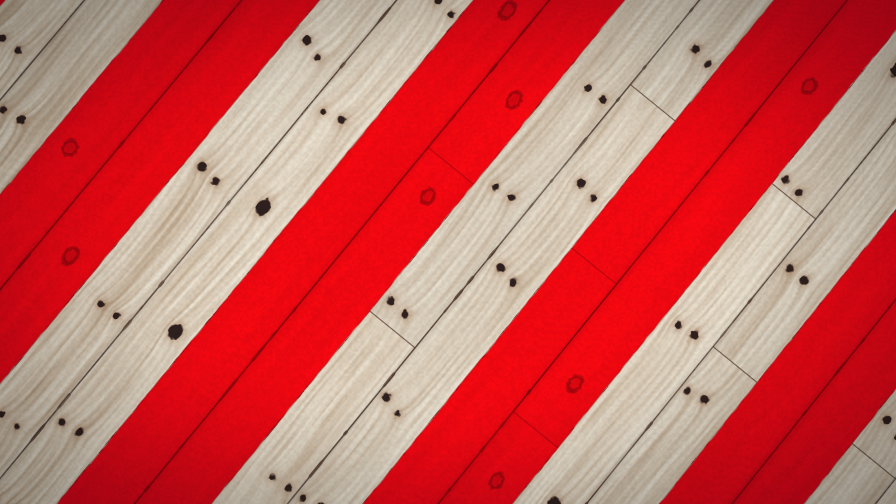
This texture is drawn by a WebGL 1 fragment shader. Its source:

```glsl
precision highp float;
// Diagonal timber planks in alternating red-painted and bare stripes, two planks each.
// A gently fanned stripe coordinate gives the planks; stretched noise gives the grain,
// and per-plank hashes place the knots and end joints. Lengths are in canvas heights.
uniform vec2 u_resolution;

const vec2 ALONG = vec2(0.631, 0.776);       // direction of the planks
const float PLANK_WIDTH = 0.116;
const float FIRST_EDGE_BOTTOM = -0.514;      // first red edge at the canvas foot
const float FIRST_EDGE_TOP = 0.324;          // and at its head
const float STRIPE_STEP_BOTTOM = 0.3183;
const float STRIPE_STEP_TOP = 0.3125;
const float STRIPE_SHRINK = 0.00243;         // stripes narrow slightly rightward
const float SEAM_HALF = 0.0014;
const float JOINT_HALF = 0.0011;
const float FIRST_JOINTED_PLANK = 4.5;
const float KNOT_RADIUS = 0.0085;
const float KNOT_GAP = 0.019;                // half the distance in a pair

const vec3 RED_CENTRE = vec3(0.96, 0.03, 0.065);
const vec3 RED_EDGE = vec3(0.90, 0.02, 0.11);
const vec3 RED_SEAM = vec3(0.50, 0.01, 0.04);
const vec3 WOOD_LIGHT = vec3(0.91, 0.88, 0.82);
const vec3 WOOD_GRAIN = vec3(0.70, 0.60, 0.49);
const vec3 WOOD_SEAM = vec3(0.32, 0.23, 0.18);
const vec3 KNOT_HALO = vec3(0.62, 0.45, 0.32);
const vec3 KNOT_DARK = vec3(0.13, 0.08, 0.08);

float hash(vec2 p) {
  return fract(sin(dot(p, vec2(127.1, 311.7))) * 43758.5);
}

float noise(vec2 p) {
  vec2 i = floor(p), f = fract(p);
  f = f * f * (3.0 - 2.0 * f);
  return mix(mix(hash(i), hash(i + vec2(1, 0)), f.x),
             mix(hash(i + vec2(0, 1)), hash(i + vec2(1, 1)), f.x), f.y);
}

float line(float d, float halfWidth, float px) {
  return 1.0 - smoothstep(halfWidth - px * 0.7, halfWidth + px * 0.7, abs(d));
}

// Stripe number, growing rightward: solves the edge spacing for x.
float stripeCoord(vec2 p) {
  float start = mix(FIRST_EDGE_BOTTOM, FIRST_EDGE_TOP, p.y);
  float gap = mix(STRIPE_STEP_BOTTOM, STRIPE_STEP_TOP, p.y);
  float root = sqrt(max(gap * gap - 4.0 * STRIPE_SHRINK * (p.x - start), 0.0));
  return (gap - root) / (2.0 * STRIPE_SHRINK);
}

// Distance to the knots of this plank section in x; 1 in y for a large single knot.
vec2 knots(vec2 q, float plank) {
  float period = mix(0.24, 0.38, hash(vec2(plank, 3.0)));
  float t = q.y / period + hash(vec2(plank, 5.0));
  vec2 id = vec2(plank, floor(t));
  float single = step(0.74, hash(id + 17.0));
  vec2 local = vec2(q.x - (hash(id + 2.3) - 0.5) * 0.05,
                    (fract(t) - mix(0.35, 0.65, hash(id + 7.1))) * period);
  float d = 1.0;
  for (int i = 0; i < 2; i++) {
    float side = float(i) * 2.0 - 1.0;
    float size = hash(id + 11.0 * side);
    float radius = KNOT_RADIUS * mix(mix(0.6, 1.05, size), 1.45, single);
    vec2 centre = vec2(side * KNOT_GAP, (size - 0.5) * 0.016) * (1.0 - single);
    vec2 e = (local - centre) / vec2(1.0, mix(1.1, 1.5, single * size));
    float ragged = (noise(q * 190.0) - 0.5) * 0.004;
    d = min(d, length(e) - radius + ragged);
  }
  return vec2(d, single);
}

void main() {
  float px = 1.0 / u_resolution.y;
  vec2 p = gl_FragCoord.xy * px;
  vec2 centred = gl_FragCoord.xy / u_resolution - 0.5;

  // Plank frame: q.x across, q.y along
  float n = stripeCoord(p);
  float plank = floor(n * 2.0);
  vec2 q = vec2((fract(n * 2.0) - 0.5) * PLANK_WIDTH, dot(p, ALONG));
  float jointAt = 0.6 + fract(0.675 * (plank - 5.0) + 0.485);
  float jointed = step(FIRST_JOINTED_PLANK, plank);
  float seed = plank + 0.37 * jointed * step(jointAt, q.y);

  // Paint covers every other stripe
  float edge = (0.5 - abs(mod(n + 0.5, 2.0) - 1.0)) * 2.0 * PLANK_WIDTH;
  float paint = smoothstep(-px, px, edge + (noise(q.yy * 45.0) - 0.5) * 0.002);

  // Grain bends round the knots and is coarser on the left
  vec2 knot = knots(q, plank);
  float bend = 0.012 * exp(-max(knot.x, 0.0) * 45.0);
  float across = q.x + bend + 0.014 * noise(vec2(seed * 9.0, q.y * 3.5));
  float fine = noise(vec2(across * 210.0 + seed * 31.0, q.y * 9.0));
  float broad = noise(vec2(across * 65.0 + seed * 13.0, q.y * 3.0));
  float rings = 0.5 + 0.5 * sin(across * 430.0 + 7.0 * noise(vec2(q.x * 18.0 + seed, q.y * 4.0)));
  float speckle = noise(p * 230.0) - 0.5;
  float aged = 1.0 - smoothstep(0.0, 0.6, p.x);
  float grain = (0.34 * fine * fine + 0.32 * broad * broad + 0.16 * rings) * (1.0 + 0.5 * aged);

  // Bare wood
  vec3 wood = mix(WOOD_LIGHT, WOOD_GRAIN, grain);
  wood *= 0.97 + 0.05 * hash(vec2(seed, 8.0)) + 0.06 * speckle;
  float knotMask = 1.0 - smoothstep(-px, px, knot.x);
  wood = mix(wood, KNOT_HALO, 0.45 * exp(-max(knot.x, 0.0) * 170.0));
  wood = mix(wood, KNOT_DARK, 0.92 * knotMask);

  // Red paint, with only large knots showing through
  float vignette = smoothstep(0.26, 0.76, length(centred));
  vec3 red = mix(RED_CENTRE, RED_EDGE, vignette);
  red *= 1.0 + 0.07 * speckle - 0.05 * broad;
  red *= 1.0 - 0.22 * knot.y * line(knot.x, 0.003, px) - 0.10 * knot.y * knotMask;

  // Seams, chipped edges and end joints
  vec3 color = mix(wood, red, paint);
  vec3 seamColor = mix(WOOD_SEAM, RED_SEAM, paint);
  float middle = abs(fract(n) - 0.5) * 2.0 * PLANK_WIDTH;
  float chip = smoothstep(0.68, 0.9, noise(vec2(q.y * 48.0, floor(n) * 7.0)));
  float wear = 0.6 + 0.4 * noise(vec2(q.y * 12.0, plank));
  color *= 1.0 - 0.14 * exp(-middle * 240.0);
  color = mix(color, seamColor, wear * line(middle, SEAM_HALF * (1.0 + chip), px));
  color = mix(color, seamColor, (0.25 + 0.5 * chip) * line(edge, SEAM_HALF, px));
  float joint = jointed * line(q.y - jointAt, JOINT_HALF, px);
  color = mix(color, seamColor, joint * mix(0.75, 0.5, paint));

  gl_FragColor = vec4(color * (1.0 - 0.32 * vignette), 1.0);
}
```
